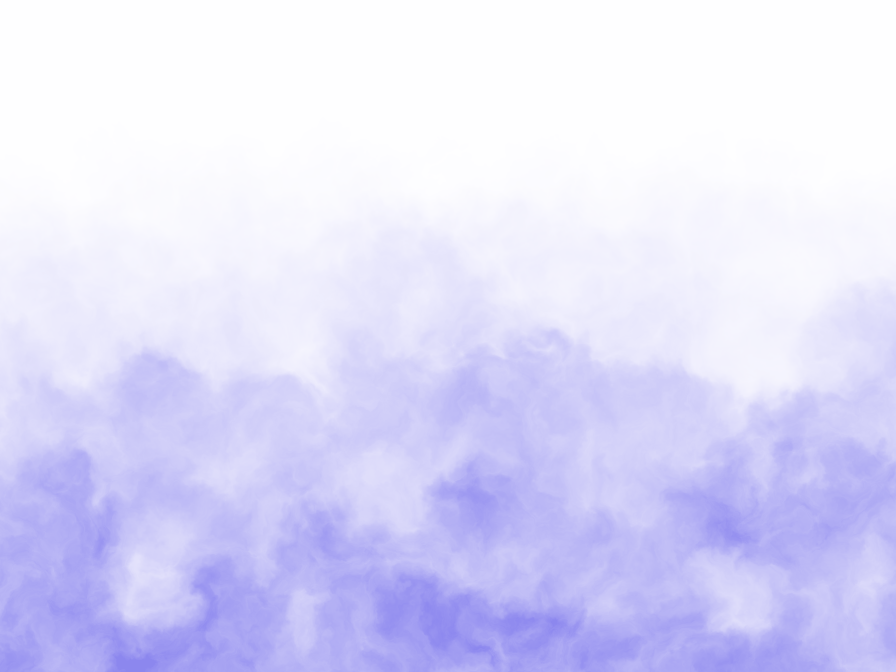
A Shadertoy shader for this background:

```glsl
// Soft violet cloud banks that thicken downward under a white sky.

const vec3 SKY = vec3(0.998, 0.998, 1.0);
const vec3 VIOLET = vec3(0.55, 0.53, 0.935);
const float MIST_TOP = 0.81;       // height where the mist ends
const float MIST_DEPTH = 0.70;     // density at the ground
const float CREST_HEIGHT = 0.44;   // upper edge of the main bank
const float CREST_DENSITY = 0.11;
const float DRIFT_WARP = 0.085;    // ragged displacement of the masses
const float LOBE_WARP = 0.085;     // rounded displacement of their tops
const float GRAIN = 0.85;          // contrast of the fine vapour
const float LOBE_SHADE = 0.42;     // contrast of the rounded lobes
const int OCTAVES = 6;
const int PUFFS = 12;

// Each puff: centre as a share of the canvas, radius in heights, density.
const vec4 DENSE[PUFFS] = vec4[PUFFS](
    vec4(0.08, 0.22, 0.110, 0.20), vec4(0.16, 0.05, 0.100, 0.20),
    vec4(0.37, 0.19, 0.070, 0.17), vec4(0.53, 0.255, 0.050, 0.25),
    vec4(0.58, 0.05, 0.090, 0.20), vec4(0.84, 0.25, 0.095, 0.30),
    vec4(0.45, 0.13, 0.090, 0.12), vec4(0.94, 0.28, 0.080, 0.16),
    vec4(0.17, 0.44, 0.060, 0.13), vec4(0.56, 0.43, 0.075, 0.14),
    vec4(0.97, 0.48, 0.100, 0.10), vec4(0.50, 0.56, 0.150, 0.08));

const vec4 THIN[PUFFS] = vec4[PUFFS](
    vec4(0.82, 0.12, 0.065, 0.30), vec4(0.18, 0.19, 0.065, 0.25),
    vec4(0.95, 0.11, 0.090, 0.16), vec4(0.71, 0.30, 0.100, 0.13),
    vec4(0.43, 0.26, 0.070, 0.17), vec4(0.26, 0.29, 0.090, 0.12),
    vec4(0.04, 0.33, 0.070, 0.10), vec4(0.83, 0.45, 0.090, 0.10),
    vec4(0.52, 0.32, 0.070, 0.08), vec4(0.34, 0.49, 0.070, 0.06),
    vec4(0.88, 0.56, 0.100, 0.06), vec4(0.70, 0.16, 0.070, 0.08));

float hash(vec2 cell) {
    vec3 q = fract(vec3(cell.xyx) * 0.1031);
    q += dot(q, q.yzx + 33.33);
    return fract((q.x + q.y) * q.z);
}

float valueNoise(vec2 p) {
    vec2 cell = floor(p), f = fract(p);
    f = f * f * f * (f * (f * 6.0 - 15.0) + 10.0);
    float low = mix(hash(cell), hash(cell + vec2(1, 0)), f.x);
    float high = mix(hash(cell + vec2(0, 1)), hash(cell + vec2(1, 1)), f.x);
    return mix(low, high, f.y);
}

// Fractal noise, centred on zero.
float fbm(vec2 p) {
    const mat2 TURN = mat2(1.6, 1.2, -1.2, 1.6);
    float sum = 0.0, weight = 0.5;
    for (int i = 0; i < OCTAVES; i++) {
        sum += weight * (valueNoise(p) - 0.5);
        p = TURN * p + 17.3;
        weight *= 0.56;
    }
    return sum;
}

// Domes around scattered centres, meeting in creases.
float domes(vec2 p) {
    vec2 cell = floor(p);
    float nearest = 2.0;
    for (int j = -1; j <= 1; j++) {
        for (int i = -1; i <= 1; i++) {
            vec2 c = cell + vec2(i, j);
            vec2 d = c + vec2(hash(c), hash(c + 57.0)) - p;
            nearest = min(nearest, dot(d, d));
        }
    }
    return 0.27 - nearest;
}

float lobeField(vec2 p) {
    float sum = 0.0, weight = 0.55;
    for (int i = 0; i < 3; i++) {
        sum += weight * domes(p);
        p = p * 2.1 + 9.7;
        weight *= 0.55;
    }
    return sum;
}

// A mass with a firm top and a fading underside.
float puff(vec2 p, vec4 shape, float aspect) {
    vec2 offset = (p - vec2(shape.x * aspect, shape.y)) / shape.z;
    offset.y *= offset.y > 0.0 ? 1.35 : 0.85;
    float d = dot(offset, offset);
    return shape.w * exp(-d * (0.55 + 0.45 * d));
}

void mainImage(out vec4 fragColor, in vec2 fragCoord) {
    float aspect = iResolution.x / iResolution.y;
    vec2 p = fragCoord / iResolution.y;

    // Turbulence and lobes give every mass a ragged, puffy outline.
    vec2 drift = vec2(fbm(p * 10.0 + 3.1), fbm(p * 10.0 + 41.7));
    float lobes = lobeField(p * 11.0 + drift * 0.7);
    vec2 q = p + DRIFT_WARP * drift - vec2(0.0, LOBE_WARP * lobes);

    // Vertical mist with a billowing crest.
    float density = MIST_DEPTH * pow(clamp(1.0 - q.y / MIST_TOP, 0.0, 1.0), 1.4);
    float crest = CREST_HEIGHT + 0.09 * (valueNoise(vec2(p.x * 5.0, 8.0)) - 0.5);
    float bank = 1.0 - smoothstep(crest - 0.022, crest + 0.022, q.y);
    density += CREST_DENSITY * bank * smoothstep(-0.1, 0.35, q.y);

    // Dense and thin masses.
    for (int i = 0; i < PUFFS; i++) {
        density += puff(q, DENSE[i], aspect) - puff(q, THIN[i], aspect);
    }

    // Fine vapour and lobe shading, in proportion to the cloud.
    float vapour = fbm(p * 13.0 + drift * 1.5 + 71.0);
    density *= 1.0 + GRAIN * vapour + LOBE_SHADE * lobes;
    fragColor = vec4(mix(SKY, VIOLET, clamp(density, 0.0, 1.0)), 1.0);
}
```
